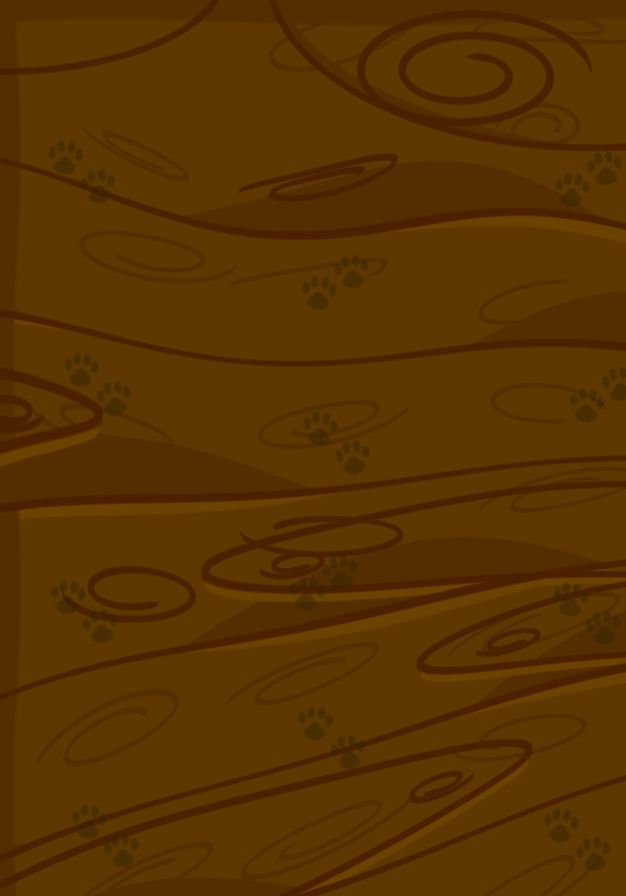
This texture is drawn by a Shadertoy shader. Its source:

```glsl
// Cartoon wooden board: dark wavy grain, tongues and curls with flat light and shade,
// plus faint pairs of paw prints. Grain is drawn in a warped height coordinate, so
// lines, tongues and curls all follow the same flow.

#define BASE   vec3(0.37, 0.22, 0.00)
#define SHADE  vec3(0.33, 0.18, 0.00)
#define LINE   vec3(0.295, 0.13, 0.00)
#define LIGHT  vec3(0.42, 0.26, 0.00)
#define PAW    vec3(0.20, 0.14, 0.02)
#define PAW_ALPHA 0.48
#define SPACING 0.15
#define LINE_WIDTH 0.0044
#define FAINT_WIDTH 0.0027
#define SHADE_DEPTH 0.068
#define LIGHT_DEPTH 0.018

const float TAU = 6.2832;

float hash(float n) { return fract(sin(n * 12.99 + 4.1) * 437.58); }

// Coverage of a shape with signed distance d, edge slightly soft
float cover(float d) {
    float soft = 0.0007 + 0.7 / iResolution.y;
    return 1.0 - smoothstep(-soft, soft, d);
}

// Height across the grain: fans out downward, waves near the top
float flow(vec2 p) {
    float slope = mix(0.36, -0.10, smoothstep(0.0, 0.8, p.y));
    float wave = mix(0.008, 0.030, smoothstep(0.4, 0.85, p.y));
    return p.y - slope * (p.x - 0.35) + wave * sin(p.x * 9.5 - 2.3 + p.y * 1.5);
}

// Distance to an elliptical spiral stroke with tapered ends
float curl(vec2 q, vec2 radii, float turns, float tight) {
    vec2 e = q / radii;
    float s = length(e);
    float grad = length(e / radii) / max(s, 0.001);
    float a = atan(e.y, e.x) / TAU + 0.5;
    float best = 1.0;
    for (int n = 0; n < 3; n++) {
        float u = a + float(n);
        float ends = 0.08 * max(u - turns, 0.0) + 0.06 * max(0.06 - u, 0.0);
        best = min(best, abs(s - 1.0 + tight * u) / grad + ends);
    }
    return best;
}

// Parabolic tongue opening toward +x: negative inside
float tongue(vec2 q, float halfHeight) {
    q.y += 0.12 * q.x * q.x;
    float f = q.y * q.y / (halfHeight * halfHeight) - q.x / 0.16;
    return f / length(vec2(6.25, 2.0 * q.y / (halfHeight * halfHeight)));
}

float ellipse(vec2 q, vec2 radii) {
    return (length(q / radii) - 1.0) * min(radii.x, radii.y);
}

float paw(vec2 q, float angle) {
    float c = cos(angle), s = sin(angle);
    q = mat2(c, s, -s, c) * q;
    float d = min(ellipse(q + vec2(0.0, 0.006), vec2(0.012, 0.008)),
                  ellipse(q + vec2(0.0, 0.002), vec2(0.007, 0.008)));
    for (int t = 0; t < 4; t++) {
        float a = (float(t) - 1.5) * 0.68;
        vec2 toe = 0.0175 * vec2(sin(a), cos(a));
        d = min(d, ellipse(q - toe, vec2(0.0042, 0.0066)));
    }
    return d;
}

void mainImage(out vec4 fragColor, in vec2 fragCoord) {
    vec2 p = fragCoord / iResolution.y;
    float h = flow(p);
    float grad = length(vec2(dFdx(h), dFdy(h))) * iResolution.y;
    vec2 g = vec2(p.x, h);
    vec3 col = BASE;
    float ink = 1.0;

    // Shade above and light below each main grain line
    for (int i = -1; i < 6; i++) {
        float k = float(i);
        float v = (h - 0.01 - SPACING * k) / grad;
        float swell = sin(p.x * 6.5 + k * 2.1 + 0.8);
        float depth = SHADE_DEPTH * max(swell, 0.0);
        col = mix(col, SHADE, cover(max(-v, v - depth)));
        float glow = LIGHT_DEPTH * max(sin(p.x * 5.5 + k * 1.7 + 2.0), 0.0);
        col = mix(col, LIGHT, cover(max(v, -v - glow)));
        ink = min(ink, abs(v) - LINE_WIDTH * (0.9 + 0.25 * swell));
    }

    // Shaded left and top borders
    float border = min(p.x - 0.019, 0.975 - p.y) + 0.004 * sin(p.y * 13.0 + p.x * 11.0);
    col = mix(col, SHADE, 1.0 - smoothstep(-0.003, 0.003, border));

    // Small curls scattered through the grain, mostly faint
    for (int i = 0; i < 24; i++) {
        float k = float(i);
        vec2 cell = vec2(mod(k, 3.0), floor(k / 3.0));
        vec2 jitter = vec2(hash(k), hash(k + 40.0)) - 0.5;
        vec2 q = g - vec2(0.12, -0.06) - cell * vec2(0.23, SPACING) - jitter * vec2(0.11, 0.06);
        q *= sign(vec2(hash(k + 80.0), hash(k + 120.0)) - 0.5);
        q.y += 0.15 * q.x;
        vec2 radii = vec2(0.05 + 0.06 * hash(k + 7.0), 0.014 + 0.018 * hash(k + 9.0));
        float d = curl(q, radii, 0.55 + 1.1 * hash(k + 11.0), 0.4);
        col = mix(col, SHADE, cover(d - FAINT_WIDTH));
        if (hash(k + 21.0) > 0.86) ink = min(ink, d - 0.75 * LINE_WIDTH);
    }

    // Tongues of grain, each holding a knot
    for (int i = 0; i < 4; i++) {
        float k = float(i);
        float side = abs(k - 1.5) < 1.0 ? 1.0 : -1.0;
        vec2 q = g - vec2(0.35 + 0.24 * cos(k * 1.05), 0.085 + SPACING * k);
        q.x *= side;
        float size = 0.046 - 0.004 * k;
        float d = tongue(q, size);
        float lit = tongue(q + vec2(0.0, 0.014), size);
        col = mix(col, LIGHT, cover(max(lit, -d)));
        ink = min(ink, abs(d) - LINE_WIDTH);
        float knot = curl(q - vec2(0.10, -0.003), vec2(0.038, 0.014), 1.4, 0.4);
        ink = min(ink, knot - 0.75 * LINE_WIDTH);
    }

    // Large spiral and the two arcs sweeping off the top edge
    ink = min(ink, curl(vec2(0.52, 0.918) - p, vec2(0.14, 0.072), 2.2, 0.33) - LINE_WIDTH);
    for (int i = 0; i < 2; i++) {
        float k = float(i);
        vec2 q = p - vec2(0.66 * k, 1.03);
        vec2 radii = mix(vec2(0.25, 0.11), vec2(0.36, 0.195), k);
        float arc = ellipse(q, radii) / min(radii.x, radii.y);
        arc /= length(q / (radii * radii)) / max(length(q / radii), 0.001);
        col = mix(col, SHADE, cover(max(arc, -arc - 0.016 * k * max(sin(p.x * 7.0 - 1.5), 0.0))));
        ink = min(ink, abs(arc) - LINE_WIDTH * 0.85);
    }
    col = mix(col, LINE, cover(ink));

    // Paw prints in pairs: three columns of four
    for (int i = 0; i < 12; i++) {
        float k = float(i), row = floor(k / 3.0), column = mod(k, 3.0);
        float y = column == 1.0 ? 0.17 + 0.165 * row : 0.06 + 0.245 * row;
        vec2 q = p - vec2(0.09 + 0.275 * column, y);
        q -= (vec2(hash(k + 3.0), hash(k + 5.0)) - 0.5) * vec2(0.07, 0.035);
        float rise = hash(k + 17.0) > 0.4 ? -0.016 : 0.012;
        vec2 stride = vec2(0.019, rise);
        float d = min(paw(q - stride, -0.15), paw(q + stride, 0.1));
        col = mix(col, PAW, PAW_ALPHA * cover(d));
    }
    fragColor = vec4(col, 1.0);
}
```
